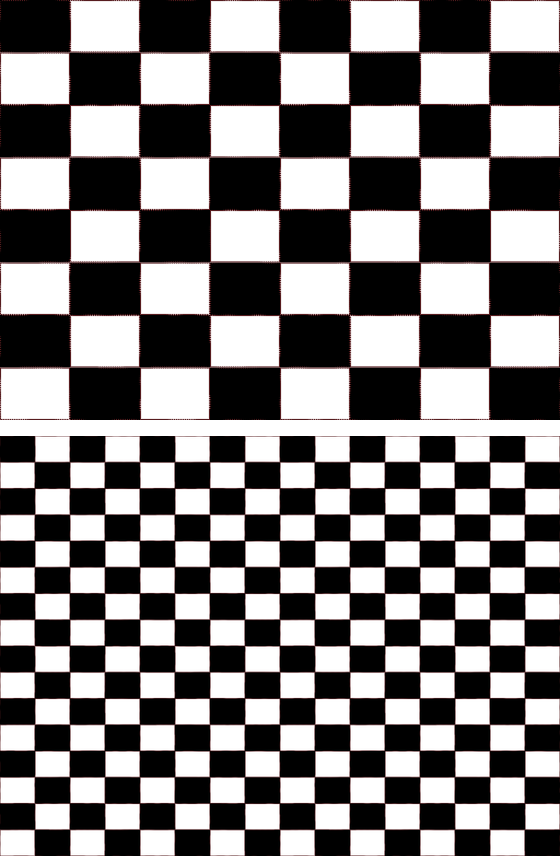
Top: one tile. Bottom: repeated 2 by 2.
Give the GLSL for this pattern, as a WebGL 1 fragment shader.

```glsl
precision highp float;

uniform vec2 u_resolution;

#define CELLS 8.0
#define LINE_WIDTH (1.0 / 384.0)
#define TEETH_PER_CELL vec2(32.0, 24.0)
#define WEAR_PERIOD 20.0
#define WEAR_LOW -0.08
#define WEAR_HIGH 0.16
#define BLACK vec3(0.0)
#define WHITE vec3(1.0)
#define DARK_RED vec3(0.34, 0.11, 0.12)
#define PALE_RED vec3(0.72, 0.60, 0.61)

const float TAU = 6.2831853;

// Unit gradient at a lattice point, wrapped to the period
vec2 gradientAt(vec2 lattice) {
    vec2 q = mod(lattice, WEAR_PERIOD);
    vec3 h = fract(q.xyx * vec3(0.1031, 0.1030, 0.0973));
    h += dot(h, h.yzx + 33.33);
    float angle = TAU * fract((h.x + h.y) * h.z);
    return vec2(cos(angle), sin(angle));
}

float tilingNoise(vec2 p) {
    vec2 i = floor(p);
    vec2 f = p - i;
    vec2 w = f * f * f * (f * (f * 6.0 - 15.0) + 10.0);
    vec2 r = vec2(1.0, 0.0);
    float a = dot(gradientAt(i), f);
    float b = dot(gradientAt(i + r.xy), f - r.xy);
    float c = dot(gradientAt(i + r.yx), f - r.yx);
    float d = dot(gradientAt(i + r.xx), f - r.xx);
    return mix(mix(a, b, w.x), mix(c, d, w.x), w.y);
}

// Antialiased coverage of the band from lo to hi
float band(float d, float lo, float hi, float pixel) {
    float outer = clamp((hi - d) / pixel + 0.5, 0.0, 1.0);
    float inner = clamp((lo - d) / pixel + 0.5, 0.0, 1.0);
    return outer - inner;
}

void main() {
    vec2 uv = gl_FragCoord.xy / u_resolution;
    float pixel = 1.0 / u_resolution.y;
    vec2 cellSize = vec2(u_resolution.x * pixel, 1.0) / CELLS;

    // Signed distance to the nearest cell edge, positive in white cells
    vec2 grid = uv * CELLS;
    vec2 local = fract(grid);
    vec2 toEdge = min(local, 1.0 - local) * cellSize;
    float parity = mod(floor(grid.x) + floor(grid.y), 2.0);
    float d = min(toEdge.x, toEdge.y) * (1.0 - 2.0 * parity);

    // Fine teeth along the edge, shown only on worn stretches
    vec2 along = grid * TEETH_PER_CELL;
    float phase = toEdge.x < toEdge.y ? along.y : along.x;
    float tooth = 0.5 + 0.5 * sin(TAU * phase);
    float wear = smoothstep(WEAR_LOW, WEAR_HIGH, tilingNoise(uv * WEAR_PERIOD));

    // Checker, red outline on the white side, ragged teeth on the black side
    vec3 color = mix(BLACK, WHITE, clamp(d / pixel + 0.5, 0.0, 1.0));
    vec3 outline = mix(DARK_RED, PALE_RED, wear * tooth);
    color = mix(color, outline, band(d, 0.0, LINE_WIDTH, pixel));
    float teeth = band(d, -LINE_WIDTH, 0.0, pixel) * wear * tooth;
    color = mix(color, DARK_RED, teeth);

    gl_FragColor = vec4(color, 1.0);
}
```
